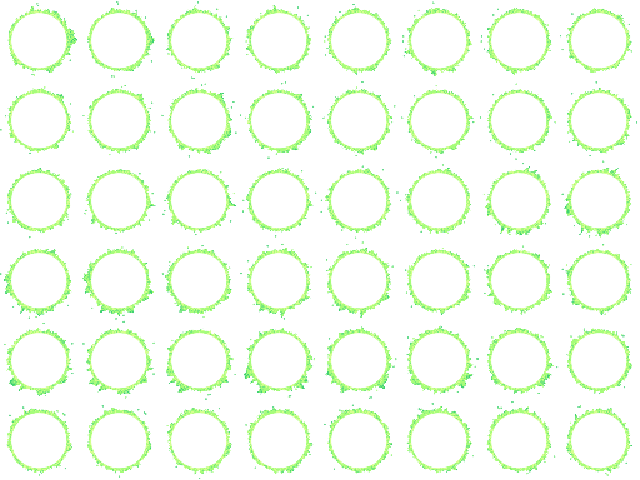
Write a Shadertoy shader that draws this pattern.

```glsl
const float TAU = 6.2831853;

float hash(vec2 p) {
    return fract(sin(dot(p, vec2(12.9898, 78.233))) * 43758.5453);
}

// Value noise around the ring, wrapping after n steps and evolving with time
float ringNoise(float turn, float n, float time) {
    float x = turn * n;
    float i = mod(floor(x), n);
    float j = mod(i + 1.0, n);
    float k = floor(time);
    vec2 f = smoothstep(0.0, 1.0, vec2(fract(x), fract(time)));
    float now = mix(hash(vec2(i, k + n)), hash(vec2(j, k + n)), f.x);
    float next = mix(hash(vec2(i, k + n + 1.0)), hash(vec2(j, k + n + 1.0)), f.x);
    return mix(now, next, f.y);
}

// Short-lived specks thrown outward from the ring
float sparks(vec2 p, float frame) {
    float cover = 0.0;
    for (float i = 0.0; i < 7.0; i++) {
        float age = frame * 0.23 + hash(vec2(i, 3.7));
        float angle = TAU * hash(vec2(i, floor(age) + 9.1));
        float radius = 0.40 + 0.09 * fract(age);
        vec2 spark = radius * vec2(cos(angle), sin(angle));
        cover = max(cover, 1.0 - smoothstep(0.008, 0.016, length(p - spark)));
    }
    return cover * 0.8;
}

void mainImage(out vec4 fragColor, in vec2 fragCoord) {
    // Eight by six frames, advancing left to right from the top row
    vec2 grid = fragCoord / iResolution.xy * vec2(8.0, 6.0);
    vec2 cell = floor(grid);
    float frame = cell.x + 8.0 * (5.0 - cell.y);

    // Coarse texels inside each frame
    vec2 texel = floor(fract(grid) * 64.0);
    vec2 p = (texel + 0.5) / 64.0 - vec2(0.488, 0.495);
    float r = length(p);
    float grain = hash(texel + frame * vec2(1.37, 2.11));

    // Ragged spikes, leaning slightly as they rise
    float turn = atan(p.y, p.x) / TAU + 0.5;
    float lean = (r - 0.345) * 0.5 * (ringNoise(turn, 9.0, frame * 0.1) - 0.5);
    turn = fract(turn + lean);
    float clump = ringNoise(turn, 19.0, frame * 0.17);
    float spike = ringNoise(turn, 67.0, frame * 0.4);
    float height = 0.028 + 0.018 * spike + 0.11 * spike * spike * clump * clump
                 + 0.022 * (grain - 0.5);
    float outer = 0.345 + height;
    float ring = smoothstep(0.338, 0.351, r)
               * (1.0 - smoothstep(outer - 0.005, outer + 0.007, r));
    float cover = max(ring, sparks(p, frame));

    // Yellow at the rim through lime to green at the tips
    float tone = (r - 0.345) * 8.0 + hash(texel.yx + frame * 0.73) - 0.45;
    vec3 color = mix(vec3(0.83, 1.00, 0.56), vec3(0.65, 0.99, 0.48),
                     smoothstep(-0.08, 0.08, tone));
    color = mix(color, vec3(0.45, 0.90, 0.49), smoothstep(0.52, 0.64, tone));
    color = mix(color, vec3(0.25, 0.82, 0.45), smoothstep(0.85, 1.0, tone));

    fragColor = vec4(mix(vec3(1.0), color, cover), 1.0);
}
```
